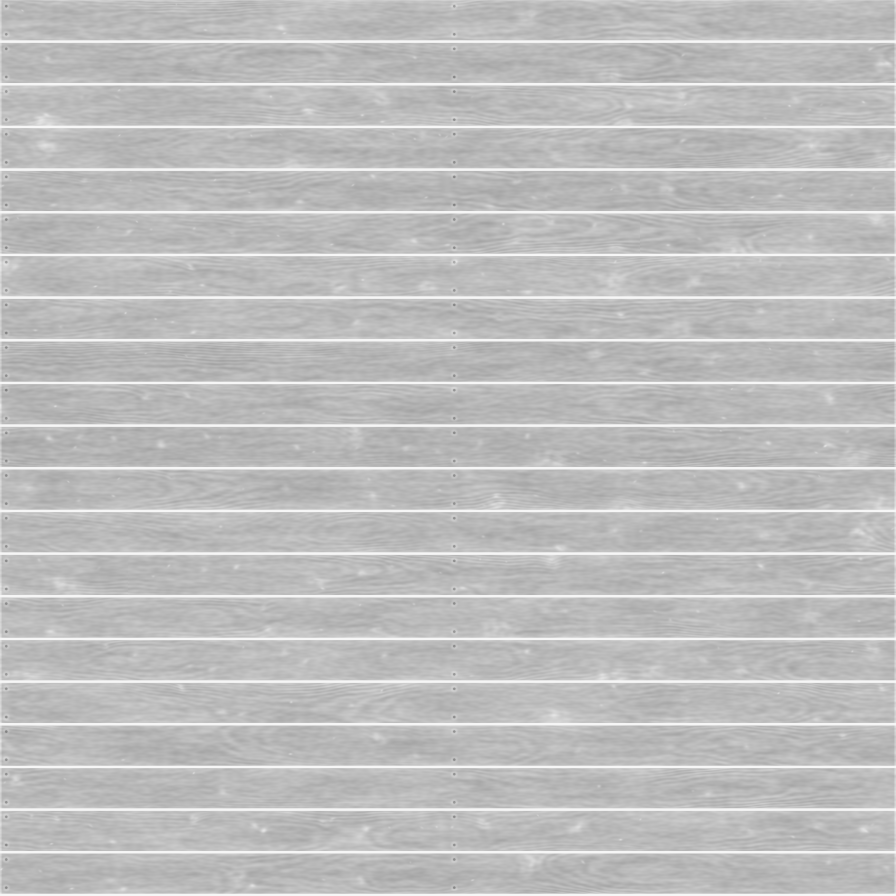
Write a Shadertoy shader that draws this texture.

```glsl
const float PLANKS = 21.0;
const float SEAM_SHIFT = 0.0012;
const float SEAM_HALF = 0.029;
const vec3 WOOD = vec3(0.716);
const vec3 SEAM = vec3(0.965);

vec2 hash2(vec2 p) {
    vec3 q = fract(vec3(p.xyx) * vec3(0.1031, 0.1030, 0.0973));
    q += dot(q, q.yzx + 33.33);
    return fract((q.xx + q.yz) * q.zy);
}

vec2 gradient(vec2 cell) {
    float a = 6.2832 * hash2(cell).x;
    return vec2(cos(a), sin(a));
}

float gradientNoise(vec2 p) {
    vec2 i = floor(p), f = p - i;
    vec2 u = f * f * f * (f * (f * 6.0 - 15.0) + 10.0);
    vec2 e = vec2(0.0, 1.0);
    float low = mix(dot(gradient(i), f), dot(gradient(i + e.yx), f - e.yx), u.x);
    float high = mix(dot(gradient(i + e.xy), f - e.xy), dot(gradient(i + e.yy), f - e.yy), u.x);
    return mix(low, high, u.y);
}

// Pale spots scattered along one plank: x = brightness, y = bend of the grain.
// pos is measured in plank heights, with pos.y running 0 to 1 across the plank.
vec2 knots(vec2 pos, float plank, float spacing, vec2 sizes, float density) {
    vec2 sum = vec2(0.0);
    float cell = floor(pos.x / spacing);
    for (int j = -1; j <= 1; j++) {
        vec2 id = vec2(cell + float(j) + 50.0, plank * 7.0 + spacing * 31.0);
        vec2 place = hash2(id);
        vec2 kind = hash2(id + 137.0);
        vec2 centre = vec2((cell + float(j) + place.x) * spacing, mix(0.12, 0.88, place.y));
        float size = mix(sizes.x, sizes.y, kind.x * kind.x * kind.x);
        float present = step(kind.y, density);
        vec2 q = pos - centre;
        q.x += q.y * (place.x - 0.5) * 1.5;
        q.x *= mix(0.5, 1.1, place.y);
        float r = length(q) / size;
        sum += present * vec2(exp(-r * r), size * exp(-0.6 * r));
    }
    return sum;
}

// Growth rings: contour lines of a long arched height field.
float rings(vec2 pos, float seed, float bend) {
    float axis = 0.5 + 0.5 * gradientNoise(vec2(pos.x * 0.12, seed));
    float arch = pos.y - axis;
    float height = 2.2 * arch * arch + 1.1 * gradientNoise(vec2(pos.x * 0.22, pos.y * 0.7 + seed));
    height += 0.12 * gradientNoise(vec2(pos.x * 1.3, pos.y * 3.0 + seed)) + 1.6 * bend;
    return sin(height * 38.0);
}

// Long fibres at three scales.
float fibres(vec2 pos, float seed) {
    float broad = gradientNoise(vec2(pos.x * 0.35, pos.y * 3.0 + seed));
    float medium = gradientNoise(vec2(pos.x * 1.1, pos.y * 8.0 + seed * 1.7));
    float fine = gradientNoise(vec2(pos.x * 4.5, pos.y * 14.0 + seed * 2.3));
    return 0.045 * broad + 0.05 * medium + 0.045 * fine;
}

// Nail head: dark centre in a faint pale rim.
float nail(vec2 q, float radius, float blur) {
    float r = length(q);
    float core = 1.0 - smoothstep(radius - blur, radius + blur, r);
    float rim = exp(-pow((r - 1.9 * radius) / radius, 2.0));
    return 0.05 * rim - 0.17 * core;
}

void mainImage(out vec4 fragColor, in vec2 fragCoord) {
    vec2 uv = fragCoord / iResolution.xy;
    float pixel = PLANKS / iResolution.y;
    float row = (uv.y - SEAM_SHIFT) * PLANKS;
    float plank = floor(row) + 3.0;
    vec2 pos = vec2(uv.x * PLANKS, fract(row));
    vec2 character = hash2(vec2(plank, 19.0));
    float seed = plank * 13.37 + 5.0;

    // Knots and small flecks
    float density = mix(0.15, 0.65, character.y);
    vec2 large = knots(pos, plank, 1.5, vec2(0.07, 0.27), density);
    vec2 small = knots(pos, plank, 0.55, vec2(0.025, 0.09), density * 0.7);
    float mottling = 0.65 + 0.9 * gradientNoise(pos * vec2(5.0, 7.0) + seed);

    // Grain and uneven weathering
    float figure = smoothstep(-0.25, 0.4, gradientNoise(vec2(pos.x * 0.3, seed * 1.3)));
    float tone = 0.03 * (character.x - 0.5);
    tone += fibres(pos, seed);
    tone += mix(0.006, 0.024, figure) * rings(pos, seed, large.y + small.y);
    tone += 0.035 * gradientNoise(vec2(pos.x * 0.5, pos.y + seed));
    tone += mottling * (0.12 * large.x + 0.11 * small.x);

    // Worn plank edges and canvas sides
    float edge = min(pos.y, 1.0 - pos.y);
    tone += 0.06 * exp(-edge * 11.0);
    float side = min(uv.x, 1.0 - uv.x);
    tone += 0.10 * (1.0 - smoothstep(0.0005, 0.003, side));

    // A pair of nails at each joist
    float joist = uv.x - 0.007;
    joist -= 0.5 * round(joist / 0.5);
    float nailRow = abs(pos.y - 0.5) - 0.33;
    tone += nail(vec2(joist * PLANKS, nailRow), 0.03, max(0.012, 0.6 * pixel));

    // Bright gaps between planks
    float gap = 1.0 - smoothstep(SEAM_HALF - 0.6 * pixel, SEAM_HALF + 0.6 * pixel, edge);
    vec3 color = mix(WOOD + tone, SEAM, gap);
    fragColor = vec4(clamp(color, 0.0, 1.0), 1.0);
}
```
